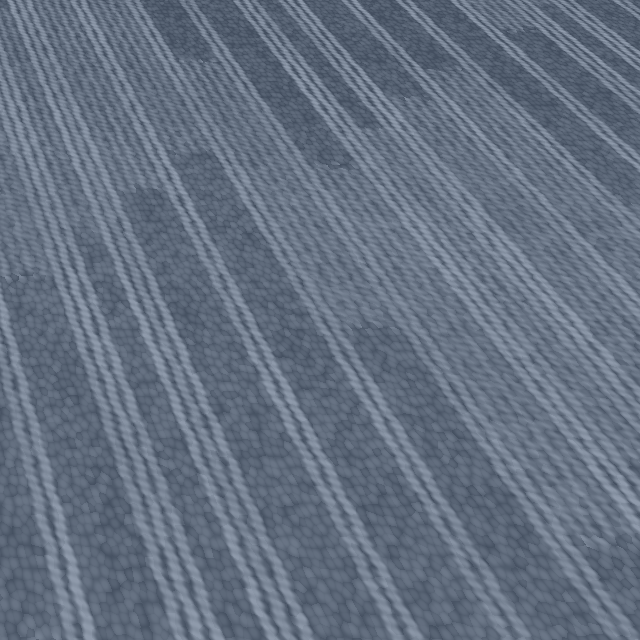
Write a WebGL 1 fragment shader that draws this texture.

```glsl
precision highp float;
uniform vec2 u_resolution;

#define VANISH vec2(-0.393, 1.9935)
#define FIRST_COLUMN 0.219
#define COLUMN_WIDTH 0.0853
#define YARNS 6.0
#define BEADS 205.0
#define BRICK_LENGTH 0.576
#define GAP_SHARE 0.443
#define STEP_IN_GROUP 0.0369
#define STEP_BETWEEN 0.1575
#define SHADOW vec3(0.265, 0.310, 0.375)
#define HIGHLIGHT vec3(0.560, 0.605, 0.670)

float hash(vec2 p) {
  p = fract(p * vec2(0.1031, 0.1137));
  p += dot(p, p.yx + 33.33);
  return fract((p.x + p.y) * p.x * 17.0);
}

// Cellular noise: x is distance to the nearest tuft, y its random tone
vec2 tufts(vec2 p) {
  vec2 cell = floor(p);
  vec2 nearest = vec2(2.0, 0.0);
  for (int j = -1; j <= 1; j++) {
    for (int i = -1; i <= 1; i++) {
      vec2 c = cell + vec2(float(i), float(j));
      vec2 jitter = vec2(hash(c + 7.3), hash(c + 41.7));
      float dist = length(c + 0.15 + 0.7 * jitter - p);
      if (dist < nearest.x) nearest = vec2(dist, hash(c + 83.1));
    }
  }
  return nearest;
}

// Signed distance along the floor into the lined gap of a column
float gapDistance(float column, float depth) {
  float start = 0.664 + STEP_IN_GROUP * mod(column, 5.0)
              - STEP_BETWEEN * floor((column - 1.0) / 5.0);
  float halfGap = 0.5 * GAP_SHARE;
  float phase = fract((depth - start) / BRICK_LENGTH - halfGap + 0.5) - 0.5;
  return (halfGap - abs(phase)) * BRICK_LENGTH;
}

void main() {
  vec2 uv = gl_FragCoord.xy / u_resolution;

  // Floor coordinates in perspective
  float fall = VANISH.y - uv.y;
  float across = ((uv.x - VANISH.x) / fall - FIRST_COLUMN) / COLUMN_WIDTH + 0.5;
  float depth = 1.0 / fall;
  float pixel = 1.0 / (fall * COLUMN_WIDTH * min(u_resolution.x, u_resolution.y));
  float column = floor(across);
  float offset = fract(across) - 0.5;

  // Mottled pile
  vec2 tuft = tufts(vec2(across * 12.0, depth * BEADS));
  float loopTop = 1.0 - smoothstep(0.15, 0.85, tuft.x);
  float pile = 0.02 + 0.24 * tuft.y + 0.27 * loopTop;
  pile += 0.035 * sin(across * 3.1 + depth * 29.0) * sin(across * 1.7 - depth * 43.0);
  pile -= 0.14 * smoothstep(0.72, 0.95, depth);

  // Solid bands: every fifth one is narrow, with frayed ends
  float halfBand = abs(mod(column, 5.0) - 2.0) < 0.5 ? 0.17 : 0.333;
  float side = smoothstep(-0.02 - pixel, 0.02 + pixel, abs(offset) - halfBand);
  float fray = 0.007 * (tuft.y - 0.5);
  float gap = smoothstep(-0.003, 0.003, gapDistance(column, depth) + fray);
  float lined = max(side, gap);

  // Twisted yarns with beads along their length
  float yarnId = floor(across * YARNS);
  float yarnPos = fract(across * YARNS) - 0.5;
  float run = depth * BEADS + yarnPos * 0.7 + hash(vec2(yarnId, 5.0));
  float bead = 0.5 + 0.5 * sin(6.2832 * run);
  float wobble = 0.07 * sin(run * 1.3 + yarnId * 2.1);
  float halfYarn = mix(0.21, 0.29, side) + 0.07 * (bead - 0.5);
  float soft = 0.12 + YARNS * pixel * 0.7;
  float yarn = 1.0 - smoothstep(halfYarn - soft, halfYarn + soft, abs(yarnPos + wobble));

  // Yarn tone varies by line and by wear
  float tone = mix(0.62, 0.80, side) + 0.16 * (bead - 0.5);
  tone += 0.14 * (hash(vec2(yarnId, 19.0)) - 0.5) + 0.16 * (tuft.y - 0.5);
  tone += 0.05 * sin(depth * 37.0 + across * 0.9);
  float groove = pile + 0.10 * gap - 0.08 * (1.0 - bead) * lined;

  float shade = mix(pile, mix(groove, tone, yarn), lined);
  gl_FragColor = vec4(mix(SHADOW, HIGHLIGHT, clamp(shade, 0.0, 1.0)), 1.0);
}
```
